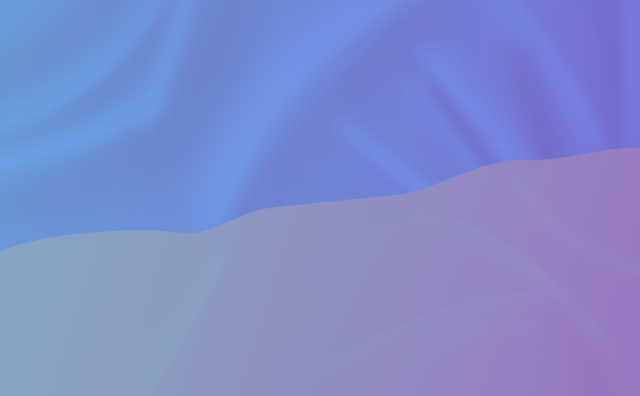
A WebGL 2 fragment shader for this background:

```glsl
#version 300 es
precision highp float;

#define SKY_LEFT vec3(0.410, 0.605, 0.850)
#define SKY_RIGHT vec3(0.462, 0.445, 0.825)
#define HILL_LEFT vec3(0.525, 0.645, 0.755)
#define HILL_RIGHT vec3(0.595, 0.475, 0.755)
#define SKY_SHEEN vec3(0.006, 0.050, 0.056)
#define HILL_SHEEN vec3(-0.006, 0.028, 0.016)
#define SKY_TILT 0.06
#define HILL_TILT 0.20
#define HILL_CURVE 1.2

uniform vec2 u_resolution;
out vec4 fragColor;

// Height of the wavy border, both axes running from 0 to 1
float borderHeight(float x) {
    float dip = (x - 0.30) / 0.05;
    float y = 0.365 + 0.060 * (1.0 - exp(-x / 0.09));
    y -= 0.011 * exp(-dip * dip);
    y += 0.043 * smoothstep(0.30, 0.42, x);
    y += 0.165 * (clamp(x, 0.375, 0.70) - 0.375);
    y += 0.074 * smoothstep(0.625, 0.81, x);
    return y + 0.031 * smoothstep(0.83, 0.99, x);
}

// Soft curved crease; ends = start and end points,
// shape = bend, width on the left side, width on the right side
float fold(vec2 p, vec4 ends, vec3 shape) {
    vec2 chord = ends.zw - ends.xy;
    float len = length(chord);
    vec2 dir = chord / len;
    vec2 rel = p - ends.xy;
    float s = dot(rel, dir) / len;
    float side = dot(rel, vec2(-dir.y, dir.x)) - shape.x * 4.0 * s * (1.0 - s);
    float d = side / (side > 0.0 ? shape.y : shape.z);
    float fade = smoothstep(-0.05, 0.20, s) * (1.0 - smoothstep(0.80, 1.05, s));
    return exp(-d * d) * fade;
}

// Creases of the upper, blue cloth
float skyFolds(vec2 p) {
    // Nested arcs around the upper left corner
    float f = 0.5 * fold(p, vec4(-0.16, 0.64, 0.47, 1.10), vec3(-0.10, 0.05, 0.02));
    f -= 0.5 * fold(p, vec4(-0.22, 0.72, 0.36, 1.10), vec3(-0.07, 0.08, 0.06));
    f -= 0.5 * fold(p, vec4(-0.16, 0.61, 0.47, 1.12), vec3(-0.15, 0.04, 0.04));
    f += 0.8 * fold(p, vec4(-0.20, 0.56, 0.44, 0.76), vec3(-0.037, 0.045, 0.03));
    f += 0.7 * fold(p, vec4(0.36, 0.64, 0.51, 1.16), vec3(-0.006, 0.035, 0.03));
    f -= 0.5 * fold(p, vec4(-0.16, 0.46, 0.64, 1.14), vec3(-0.20, 0.07, 0.09));

    // Wide diagonal ridge and its shadows
    f += 0.9 * fold(p, vec4(1.11, 1.08, 0.50, 0.33), vec3(-0.108, 0.04, 0.10));
    f -= 0.3 * fold(p, vec4(0.62, 1.15, 0.40, 0.45), vec3(0.0, 0.10, 0.10));
    f -= 0.5 * fold(p, vec4(1.16, 1.04, 0.56, 0.36), vec3(-0.05, 0.11, 0.03));

    // Short rays on the right
    f += 0.9 * fold(p, vec4(1.04, 0.90, 1.34, 0.53), vec3(0.01, 0.05, 0.025));
    f -= 0.6 * fold(p, vec4(1.08, 0.80, 1.26, 0.55), vec3(0.0, 0.02, 0.025));
    f += 0.4 * fold(p, vec4(1.00, 0.82, 1.24, 0.53), vec3(0.0, 0.03, 0.03));
    f += 0.8 * fold(p, vec4(0.83, 0.71, 1.13, 0.47), vec3(0.0, 0.035, 0.03));
    f += 0.7 * fold(p, vec4(1.23, 1.07, 1.54, 0.57), vec3(0.025, 0.025, 0.06));
    f -= 0.6 * fold(p, vec4(1.29, 0.92, 1.42, 0.48), vec3(0.0, 0.06, 0.04));
    f -= 0.4 * fold(p, vec4(1.50, 1.15, 1.56, 0.52), vec3(0.02, 0.04, 0.05));
    f += 0.6 * fold(p, vec4(1.59, 1.20, 1.59, 0.55), vec3(0.0, 0.04, 0.02));
    return f;
}

// Fainter creases of the lower, mauve cloth
float hillFolds(vec2 p) {
    float f = 0.7 * fold(p, vec4(0.60, 0.42, 0.33, -0.05), vec3(0.01, 0.015, 0.05));
    f += 0.7 * fold(p, vec4(1.27, 0.59, 1.72, 0.30), vec3(-0.07, 0.03, 0.02));
    f += 0.9 * fold(p, vec4(1.06, 0.47, 1.57, 0.08), vec3(0.055, 0.015, 0.04));
    f += 0.7 * fold(p, vec4(0.80, 0.05, 1.43, 0.26), vec3(0.05, 0.015, 0.04));
    f += 0.6 * fold(p, vec4(0.97, 0.05, 1.41, 0.18), vec3(0.045, 0.015, 0.03));
    f += 0.4 * fold(p, vec4(0.76, 0.12, 1.16, 0.50), vec3(0.07, 0.03, 0.08));
    f -= 0.5 * fold(p, vec4(1.38, 0.28, 1.56, -0.10), vec3(0.02, 0.03, 0.06));
    return f;
}

void main() {
    vec2 uv = gl_FragCoord.xy / u_resolution;
    vec2 p = uv * vec2(u_resolution.x / u_resolution.y, 1.0);

    // Base gradients, leaning slightly downwards
    float skyMix = clamp(uv.x + SKY_TILT * (1.0 - uv.y), 0.0, 1.0);
    float hillMix = clamp(uv.x + HILL_TILT * (0.4 - uv.y), 0.0, 1.0);
    hillMix = pow(hillMix, HILL_CURVE);
    vec3 sky = mix(SKY_LEFT, SKY_RIGHT, skyMix) + SKY_SHEEN * skyFolds(p);
    vec3 hill = mix(HILL_LEFT, HILL_RIGHT, hillMix) + HILL_SHEEN * hillFolds(p);

    // Join the layers along a smooth border
    float soft = 1.0 / u_resolution.y;
    float above = smoothstep(-soft, soft, uv.y - borderHeight(uv.x));
    fragColor = vec4(mix(hill, sky, above), 1.0);
}
```
